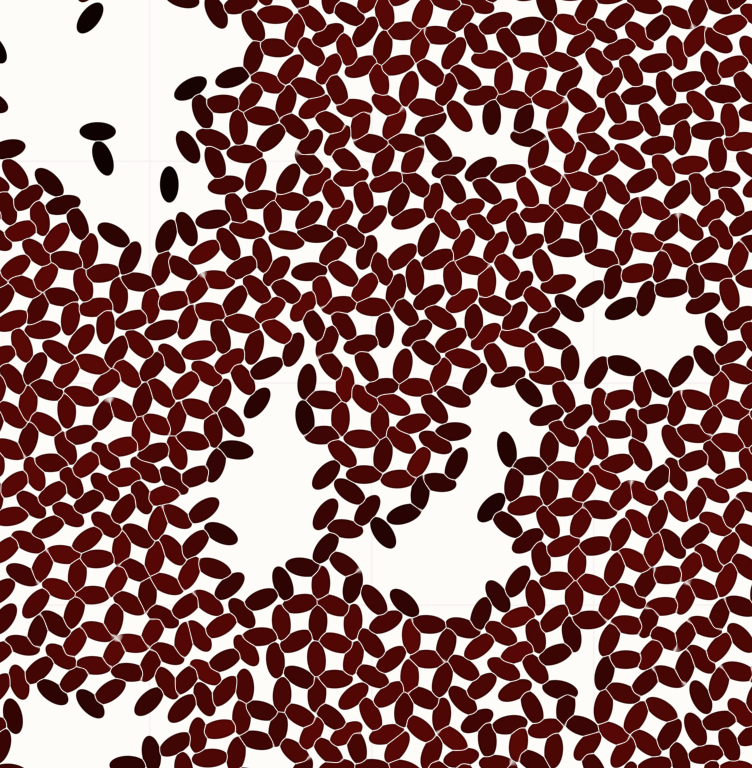
A Shadertoy shader for this pattern:

```glsl
// Crowded dark red oval grains with bare clearings on a pale sheet
const vec2 RADII = vec2(0.0236, 0.0121);  // half length and half width of a grain
const float SPACING = 0.0333;
const mat2 TILT = mat2(0.83, 0.56, -0.56, 0.83);

vec2 hash2(vec2 c) {
    return fract(sin(vec2(dot(c, vec2(127.1, 311.7)), dot(c, vec2(269.5, 183.3)))) * 43758.5453);
}

// Area-preserving bend that hides the lattice
vec2 drift(vec2 p) {
    return vec2(0.026 * sin(7.0 * p.y + 1.0) + 0.007 * sin(23.0 * p.y),
                0.024 * sin(8.0 * p.x + 2.0) + 0.007 * sin(21.0 * p.x + 4.0));
}

// Chance that a grain lies at p: low inside the clearings
float crowd(vec2 p) {
    vec4 clearings[8] = vec4[8](  // centre, radii
        vec4(0.13, 0.91, 0.18, 0.12), vec4(0.18, 0.75, 0.09, 0.07),
        vec4(0.36, 0.36, 0.08, 0.12), vec4(0.56, 0.27, 0.09, 0.07),
        vec4(0.64, 0.43, 0.05, 0.07), vec4(0.84, 0.57, 0.09, 0.05),
        vec4(0.10, 0.04, 0.12, 0.05), vec4(0.63, 0.81, 0.05, 0.03));
    float ragged = 0.12 * sin(41.0 * p.x + 3.0 * sin(17.0 * p.y));
    float bare = 0.0;
    for (int i = 0; i < 8; i++) {
        float e = length((p - clearings[i].xy) / clearings[i].zw) + ragged;
        bare = max(bare, 1.0 - smoothstep(0.85, 1.1, e));
    }
    float gaps = sin(23.0 * p.x + 4.0 * sin(9.0 * p.y)) * sin(21.0 * p.y + 4.0 * sin(8.0 * p.x));
    bare = max(bare, 0.6 * smoothstep(0.85, 0.97, gaps));
    return mix(0.99, 0.09, bare);
}

// Centre in xy, long axis in zw (zero where the cell is empty)
vec4 grain(vec2 cell) {
    vec2 h = hash2(cell), k = hash2(cell + 71.0);
    vec2 p = TILT * ((cell + 0.5 + 0.28 * (h - 0.5)) * SPACING);
    p += drift(p);
    // neighbours lie crosswise, which packs ovals tightly
    float angle = 1.571 * mod(cell.x + cell.y, 2.0) + 0.9 * (k.x - 0.5)
                + 2.4 * sin(4.0 * p.x + 1.0) + 2.0 * sin(5.0 * p.y + 0.5);
    return vec4(p, vec2(cos(angle), sin(angle)) * step(k.y, crowd(p)));
}

// Extent of a grain toward a unit direction
float reach(vec2 axis, vec2 dir) {
    float along = dot(axis, dir);
    vec2 r2 = RADII * RADII;
    float t = (r2.x - r2.y) * along * along;
    return 0.5 * (sqrt(r2.y + t) + RADII.x * RADII.y / sqrt(r2.x - t));
}

// Approximate signed distance to an oval
float ovalDistance(vec2 q) {
    float k = length(q / RADII);
    return k * (k - 1.0) / max(length(q / (RADII * RADII)), 0.001);
}

void mainImage(out vec4 fragColor, in vec2 fragCoord) {
    vec2 p = fragCoord / iResolution.y;

    // Undo the bend to find the lattice cell, then gather its surroundings
    vec2 q = p - drift(p);
    q = p - drift(q);
    vec2 home = floor((q * TILT) / (SPACING * dot(TILT[0], TILT[0])));
    vec4 grains[25];
    for (int i = 0; i < 25; i++)
        grains[i] = grain(home + vec2(i % 5 - 2, i / 5 - 2));

    float nearest = 1.0, second = 1.0, crowding = 0.0, variety = 0.0;
    for (int j = 0; j < 9; j++) {
        ivec2 at = ivec2(j % 3 + 1, j / 3 + 1);
        vec4 g = grains[at.y * 5 + at.x];
        if (dot(g.zw, g.zw) < 0.5) continue;

        // Push the grain off its neighbours and count them
        vec2 push = vec2(0.0);
        float count = 0.0;
        for (int n = 0; n < 9; n++) {
            if (n == 4) continue;
            vec4 o = grains[(at.y + n / 3 - 1) * 5 + at.x + n % 3 - 1];
            if (dot(o.zw, o.zw) < 0.5) continue;
            vec2 away = g.xy - o.xy;
            float gap = max(length(away), 0.001);
            away /= gap;
            push += 0.5 * away * max(reach(g.zw, away) + reach(o.zw, away) - gap, 0.0);
            count += 1.0;
        }
        vec2 d = p - g.xy - clamp(push, -0.009, 0.009);
        float dist = ovalDistance(vec2(dot(d, g.zw), dot(d, vec2(-g.w, g.z))));
        if (dist < nearest) {
            second = nearest;
            nearest = dist;
            crowding = count / 8.0;
            variety = hash2(home + vec2(at) - 3.0 + 19.0).x;
        } else second = min(second, dist);
    }

    // Pale sheet with a faint ruled grid
    vec3 color = vec3(0.995, 0.987, 0.978);
    vec2 rule = abs(fract((p - vec2(0.195, 0.212)) / 0.289 + 0.5) - 0.5) * 0.289;
    color -= vec3(0.03, 0.035, 0.03) * (1.0 - smoothstep(0.0005, 0.0018, min(rule.x, rule.y)));

    // Lone grains are almost black, crowded ones deep red, with darker rims
    vec3 red = mix(vec3(0.02, 0.008, 0.008), vec3(0.35, 0.03, 0.02), crowding);
    red *= (1.0 - 0.22 * variety) * mix(0.72, 1.0, smoothstep(0.0, 0.0035, -nearest));
    float edge = max(nearest, 0.5 * (nearest - second) + 0.0006);
    float soft = max(0.0011, 0.6 / iResolution.y);
    color = mix(color, red, 1.0 - smoothstep(-soft, soft, edge));
    fragColor = vec4(color, 1.0);
}
```
